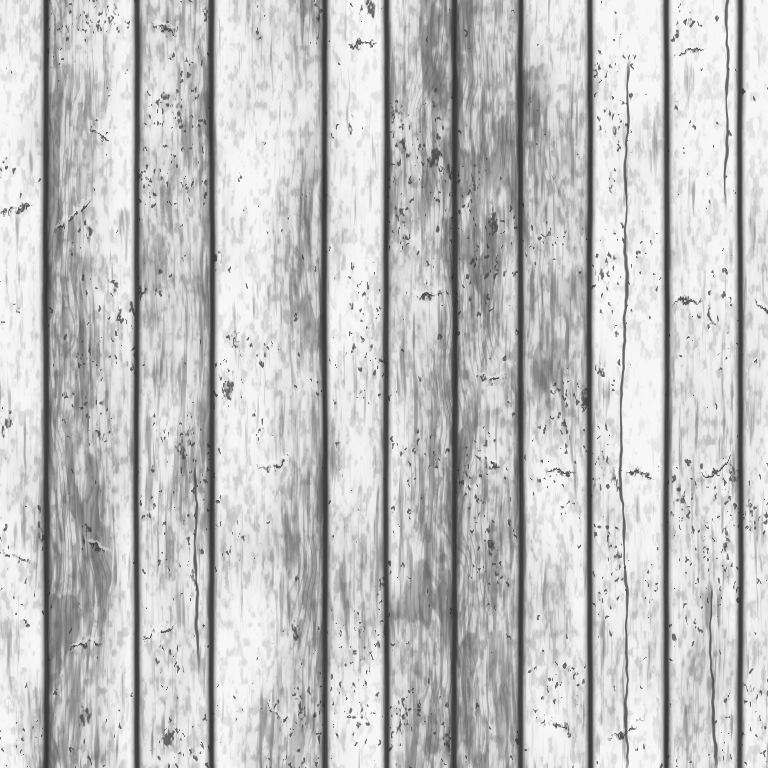
Write a WebGL 2 fragment shader that draws this texture.

```glsl
#version 300 es
precision highp float;
uniform vec2 u_resolution;
out vec4 fragColor;

const int SEAMS = 10;
const float SEAM_X[10] = float[10](0.060, 0.178, 0.276, 0.423, 0.503, 0.592, 0.678, 0.768, 0.868, 0.964);
// Per board: average wear, change of wear from left to right
const vec2 BOARDS[11] = vec2[11](
    vec2(0.20, 0.5), vec2(0.52, -0.7), vec2(0.46, 0.1), vec2(0.46, 0.35),
    vec2(0.30, 0.0), vec2(0.58, 0.3), vec2(0.66, -0.2), vec2(0.42, -0.1),
    vec2(0.24, 0.0), vec2(0.30, -0.1), vec2(0.20, -0.1));
// Long cracks: x, lower end, upper end
const vec3 CRACKS[4] = vec3[4](
    vec3(0.253, 0.14, 0.41), vec3(0.814, 0.0, 0.93),
    vec3(0.931, 0.0, 0.25), vec3(0.949, 0.74, 1.1));
const float PAINT = 0.97;
const float DARK = 0.22;
const float MAX_FADE = 0.6;
const float WEAR_VARIATION = 0.75;
const float SEAM_CORE = 0.0034;
const float SEAM_SHADE = 0.0095;
const float CRACK_WIDTH = 0.0013;
const float SLIVER_ROWS = 9.0;
const float SLIVER_CHANCE = 0.2;

float hash(vec2 p) {
    vec3 q = fract(p.xyx * 0.1031);
    q += dot(q, q.yzx + 33.33);
    return fract((q.x + q.y) * q.z);
}

float noise(vec2 p) {
    vec2 i = floor(p), f = fract(p);
    f = f * f * (3.0 - 2.0 * f);
    return mix(mix(hash(i), hash(i + vec2(1, 0)), f.x),
               mix(hash(i + vec2(0, 1)), hash(i + vec2(1, 1)), f.x), f.y);
}

float fbm(vec2 p) {
    return (4.0 * noise(p) + 2.0 * noise(p * 2.03 + 7.1) + noise(p * 4.1 + 19.3)) / 7.0;
}

float wander(float y, float seed) {
    return sin(y * 7.0 + seed) + 0.5 * sin(y * 17.0 + seed * 2.3) + 0.25 * sin(y * 61.0 + seed * 4.1);
}

// Cellular marks: a random share of the cells holds one spot
float flecks(vec2 p, float chance) {
    float mark = 0.0;
    for (int j = -1; j <= 1; j++)
    for (int i = -1; i <= 1; i++) {
        vec2 id = floor(p) + vec2(i, j);
        vec2 centre = id + vec2(hash(id), hash(id + 17.0));
        float radius = (0.15 + 0.45 * hash(id + 41.0)) * step(hash(id + 73.0), chance);
        mark = max(mark, 1.0 - smoothstep(0.3 * radius, radius + 0.001, length(p - centre)));
    }
    return mark;
}

// Ragged curved splinter: dark cut and light lip; q is relative to its middle
vec2 sliver(vec2 q, float seed, float turn) {
    float bend = q.y - (turn - 0.5) * 1.4 * q.x - (seed - 0.4) * 1.8 * q.x * q.x;
    bend += 0.09 * (noise(q * 14.0 + seed * 50.0) - 0.5) + 0.04 * (noise(q * 45.0) - 0.5);
    float taper = max(0.0, 1.0 - abs(q.x + 0.04) / (0.2 + 0.18 * turn));
    float dark = 1.0 - smoothstep(0.0, 0.012 + 0.035 * taper, abs(bend));
    float light = 1.0 - smoothstep(0.01, 0.04, abs(bend - 0.05));
    return vec2(dark, light) * smoothstep(0.0, 0.4, taper);
}

void main() {
    vec2 uv = gl_FragCoord.xy / u_resolution;
    float pixel = 1.0 / u_resolution.x;

    // Boards and the nearest seam
    int board = 0;
    float left = SEAM_X[SEAMS - 1] - 1.0, right = SEAM_X[0] + 1.0, seamDist = 1.0;
    for (int i = 0; i < SEAMS; i++) {
        float edge = SEAM_X[i] + 0.0006 * wander(uv.y, float(i) * 2.0);
        seamDist = min(seamDist, abs(uv.x - edge));
        if (uv.x > edge) { board++; left = edge; }
        else right = min(right, edge);
    }
    float id = float(board), width = right - left;
    float across = (uv.x - left) / width;
    vec2 p = uv + vec2(3.7, 1.9) * id;
    p.x += 0.002 * wander(uv.y, id * 3.1);

    // Worn paint: haze, mottling, broad and fine fibres
    float wear = BOARDS[board].x + BOARDS[board].y * (across - 0.5);
    wear = clamp(wear + WEAR_VARIATION * (fbm(p * vec2(18.0, 6.0)) - 0.5), 0.0, 1.0);
    float mottle = fbm(p * vec2(170.0, 80.0));
    float fibre = fbm(p * vec2(150.0, 13.0));
    float thread = noise(p * vec2(390.0, 34.0));
    float low = 0.78 - 0.42 * wear;
    float fade = 0.22 * smoothstep(0.15, 0.8, wear) * (0.3 + 1.2 * mottle);
    fade += 0.24 * smoothstep(0.48, 0.8, mottle) * (0.25 + wear);
    fade += 0.4 * smoothstep(low, low + 0.25, fibre);
    fade += 0.24 * smoothstep(0.55, 0.95, thread) * smoothstep(0.1, 0.75, wear);

    // Raised growth lines and bare patches
    float rings = sin(6.2832 * (p.x * 120.0 + 9.0 * fbm(p * vec2(16.0, 6.0))));
    fade += 0.22 * smoothstep(0.3, 1.0, rings) * smoothstep(0.45, 0.8, wear);
    float bare = smoothstep(0.64, 0.7, fbm(p * vec2(48.0, 11.0)) + 0.2 * (wear - 0.5));
    fade += 0.35 * bare * smoothstep(0.4, 0.7, wear);
    float tone = PAINT - MAX_FADE * (1.0 - exp(-fade / MAX_FADE));

    // Chips and pits with ragged outlines
    vec2 jag = vec2(noise(p * vec2(330.0, 210.0)), noise(p * vec2(310.0, 190.0) + 40.0)) - 0.5;
    float cluster = smoothstep(0.5, 0.75, fbm(p * vec2(11.0, 9.0) + 31.0));
    float chips = flecks(p * vec2(200.0, 120.0) + 0.9 * jag, 0.015 + 0.22 * cluster);
    float gouges = flecks(p * vec2(62.0, 30.0) + 0.7 * jag + 11.0, 0.02 + 0.14 * cluster);
    chips = max(chips, gouges * smoothstep(0.38, 0.6, mottle));
    tone = mix(tone, DARK, 0.72 * chips);

    // Splinters
    vec2 cell = vec2(id, floor(uv.y * SLIVER_ROWS));
    float seed = hash(cell + 5.0), turn = hash(cell + 83.0);
    vec2 middle = vec2(0.3 + 0.4 * hash(cell + 29.0), 0.35 + 0.3 * hash(cell + 47.0));
    vec2 q = vec2((across - middle.x) * width * 13.0, fract(uv.y * SLIVER_ROWS) - middle.y);
    vec2 cut = sliver(q, seed, turn) * step(hash(cell + 61.0), SLIVER_CHANCE);
    tone = mix(mix(tone, PAINT, 0.45 * cut.y), DARK, 0.85 * cut.x * smoothstep(0.25, 0.5, mottle));

    // Long cracks
    for (int i = 0; i < 4; i++) {
        vec3 crack = CRACKS[i];
        float d = abs(uv.x - crack.x - 0.004 * wander(uv.y, float(i) * 1.7) - 0.002 * (noise(uv.yy * 70.0) - 0.5));
        float span = smoothstep(crack.y - 0.02, crack.y + 0.02, uv.y) * (1.0 - smoothstep(crack.z - 0.03, crack.z, uv.y));
        float gape = CRACK_WIDTH * (0.2 + 1.6 * noise(vec2(uv.y * 45.0, float(i) * 9.0)));
        tone = mix(tone, DARK, 0.75 * span * (1.0 - smoothstep(0.4 * gape, gape + pixel, d)));
    }

    // Dark seams with soft shoulders
    float shade = 1.0 - smoothstep(0.0, SEAM_SHADE, seamDist + 0.003 * (mottle - 0.5));
    float core = 1.0 - smoothstep(0.3 * SEAM_CORE, SEAM_CORE + pixel, seamDist);
    tone *= 1.0 - 0.5 * shade;
    tone = mix(tone, DARK + 0.1 * (fibre - 0.5), 0.88 * core);

    fragColor = vec4(vec3(clamp(tone, 0.12, PAINT)), 1.0);
}
```
